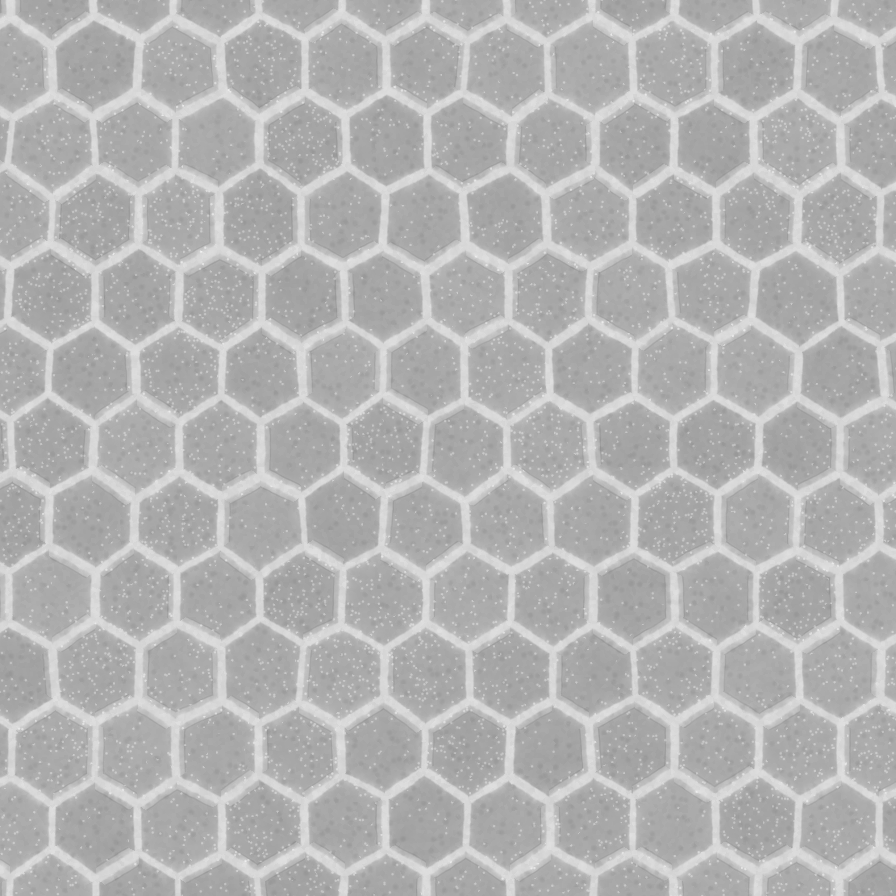
This texture is drawn by a WebGL 1 fragment shader. Its source:

```glsl
precision highp float;
// Worn grey hexagonal tiles, slightly irregular, set in pale grout.
uniform vec2 u_resolution;

float hash(vec2 p) {
  vec3 v = fract(vec3(p.xyx) * vec3(0.1031, 0.1030, 0.0973));
  v += dot(v, v.yzx + 33.33);
  return fract((v.x + v.y) * v.z);
}

vec2 hash2(vec2 p) {
  return vec2(hash(p + 17.3), hash(p + 71.9));
}

// Layered, warped sines, roughly -1 to 1
float mottle(vec2 p) {
  float sum = 0.0, amp = 0.6;
  for (int i = 0; i < 4; i++) {
    p = mat2(0.8, 0.6, -0.6, 0.8) * p * 1.8 + 1.7;
    sum += amp * sin(p.x + 1.6 * sin(p.y * 0.7)) * sin(p.y + 1.3 * sin(p.x * 0.8));
    amp *= 0.65;
  }
  return sum;
}

// Cellular noise: distance to the nearest point, and that point's random value
vec2 cells(vec2 p) {
  vec2 nearest = vec2(9.0, 0.0);
  for (int j = -1; j <= 1; j++) {
    for (int i = -1; i <= 1; i++) {
      vec2 cell = floor(p) + vec2(float(i), float(j));
      float dist = length(cell + hash2(cell) - p);
      if (dist < nearest.x) nearest = vec2(dist, hash(cell + 5.7));
    }
  }
  return nearest;
}

// Tile id near q in a staggered lattice, shifted by whole columns and rows
vec2 tileId(vec2 q, vec2 shift) {
  float row = floor(q.y / 0.866 + 0.5) + shift.y;
  return vec2(floor(q.x - 0.5 * mod(row, 2.0) + 0.5) + shift.x, row);
}

vec2 tileCentre(vec2 id) {
  return vec2(id.x + 0.5 * mod(id.y, 2.0), id.y * 0.866) + 0.11 * (hash2(id) - 0.5);
}

void main() {
  vec2 uv = gl_FragCoord.xy / u_resolution.y;
  vec2 q = (uv - vec2(0.1048, 0.9245)) / vec2(0.0925, 0.0976);
  q += 0.007 * vec2(mottle(q * 2.3), mottle(q * 2.3 + 40.0));
  float pixel = 1.0 / (u_resolution.y * 0.0925);

  // Nearest tile
  vec2 id = vec2(0.0), toTile = vec2(9.0);
  for (int j = -1; j <= 1; j++) {
    for (int i = -1; i <= 1; i++) {
      vec2 cell = tileId(q, vec2(float(i), float(j)));
      vec2 d = tileCentre(cell) - q;
      if (dot(d, d) < dot(toTile, toTile)) { toTile = d; id = cell; }
    }
  }

  // Distance to its closest side
  float edge = 9.0;
  vec2 sideId = vec2(0.0), normal = vec2(1.0, 0.0);
  for (int j = -1; j <= 1; j++) {
    for (int i = -1; i <= 1; i++) {
      vec2 cell = tileId(q, vec2(float(i), float(j)));
      vec2 d = tileCentre(cell) - q;
      vec2 across = d - toTile;
      if (dot(across, across) > 0.01) {
        across = normalize(across);
        float dist = dot(0.5 * (d + toTile), across);
        if (dist < edge) { edge = dist; sideId = cell + id; normal = across; }
      }
    }
  }

  // Tile face: tone, clouding, pits and pale specks
  float wear = hash(id + 3.1);
  float cloud = mottle(q * 2.6 + 9.0 * hash2(id));
  float tone = 0.657 + 0.03 * (hash(id + 8.4) - 0.5) + 0.012 * cloud;
  vec2 pit = cells(uv * 105.0);
  tone -= 0.035 * smoothstep(0.5, 0.1, pit.x) * step(0.68, pit.y);
  vec2 speck = cells(uv * 215.0);
  float density = 0.07 + 0.26 * wear * wear + 0.08 * cloud;
  tone += 0.11 * smoothstep(0.45, 0.1, speck.x) * step(1.0 - density, speck.y);
  tone += 0.022 * (speck.y - 0.5);

  // Grout haze on the rim, stronger along the slanted sides
  float rough = mottle(q * 7.0 + 30.0);
  float halfWidth = 0.036 + 0.018 * hash(sideId + 2.6) + 0.005 * rough;
  float inset = max(edge - halfWidth, 0.0);
  float haze = (0.6 + 0.4 * rough) * mix(0.7, 1.1, smoothstep(0.1, 0.4, abs(normal.y)));
  tone += 0.13 * haze * exp(-inset / 0.045);

  // Chamfer on some sides: pale strip and dark hairline
  float chamfer = step(0.66, hash(id * 3.0 + sideId + 6.2));
  tone += 0.05 * chamfer * smoothstep(0.075, 0.05, inset);
  tone -= 0.07 * chamfer * smoothstep(0.016, 0.0, abs(inset - 0.065)) * (0.7 + 0.3 * rough);

  // Grout
  float soft = max(0.014, 0.7 * pixel);
  float grout = smoothstep(halfWidth + soft, halfWidth - soft, edge);
  float groutTone = 0.845 + 0.02 * rough + 0.03 * (speck.y - 0.5);
  gl_FragColor = vec4(vec3(mix(tone, groutTone, grout)), 1.0);
}
```
